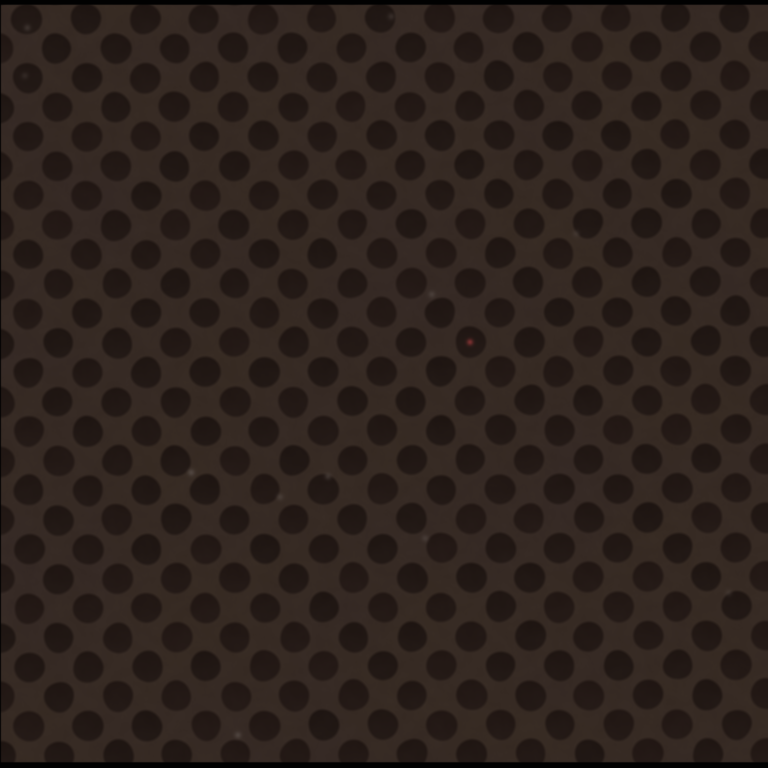
Reproduce this pattern procedurally as a WebGL 1 fragment shader.

```glsl
precision highp float;

// Dark brown perforated sheet: soft round holes on a staggered square lattice,
// slightly turned, with uneven outlines, faint mottling, stray specks and
// black bands along the borders. Holes come from the nearest lattice point.

uniform vec2 u_resolution;

const vec3 SHEET_COLOR = vec3(0.212, 0.165, 0.140);
const vec3 HOLE_COLOR = vec3(0.132, 0.094, 0.080);
const vec3 BAND_COLOR = vec3(0.004, 0.003, 0.003);
const vec3 DUST_COLOR = vec3(0.33, 0.29, 0.27);
const vec3 RED_COLOR = vec3(0.52, 0.20, 0.20);

const float PITCH = 0.07672;              // about 13 repeats each way
const vec2 LATTICE_ORIGIN = vec2(0.0355, 0.9750);
const float TILT = 0.0032;                // radians
const float HOLE_RADIUS = 0.0196;
const float EDGE_SOFTNESS = 0.0026;
const float CENTER_JITTER = 0.0009;
const float OUTLINE_WOBBLE = 0.035;
const float DUST_CELLS = 15.0;
const float DUST_CHANCE = 0.05;
const vec2 RED_SPECK = vec2(0.612, 0.5545);
const float TOP_BAND = 0.0062;
const float BOTTOM_BAND = 0.0075;
const float SIDE_BAND = 0.0012;

float hash(vec2 p) {
  return fract(sin(dot(p, vec2(127.1, 311.7))) * 43758.5453);
}

vec2 hash2(vec2 p) {
  return vec2(hash(p), hash(p + 37.3));
}

// Layered sines, roughly -1 to 1.
float mottle(vec2 p) {
  float sum = 0.0;
  float weight = 0.5;
  for (int i = 0; i < 4; i++) {
    sum += weight * sin(p.x + 1.7 * sin(p.y * 0.8)) * cos(p.y + 1.3 * sin(p.x * 0.7));
    p = mat2(1.5, 1.1, -1.1, 1.5) * p + 2.3;
    weight *= 0.6;
  }
  return sum;
}

// Closest point of the two interleaved square grids.
vec2 nearestSite(vec2 q) {
  vec2 corner = floor(q + 0.5);
  vec2 middle = floor(q) + 0.5;
  return distance(q, corner) < distance(q, middle) ? corner : middle;
}

// Signed distance to a hole with its own irregular outline.
float holeDistance(vec2 d, vec2 site) {
  vec2 seed = hash2(site + 5.1);
  float angle = atan(d.y, d.x + 1e-6);
  float wobble = sin(3.0 * angle + 6.283 * seed.x) * seed.y
               + 0.6 * sin(2.0 * angle + 6.283 * seed.y);
  float size = 1.0 + 0.05 * (hash(site + 9.7) - 0.5);
  return length(d) - HOLE_RADIUS * (size + OUTLINE_WOBBLE * wobble);
}

float speck(vec2 d, float radius) {
  return exp(-dot(d, d) / (radius * radius));
}

// One possible fleck of dust per coarse cell.
float dust(vec2 uv) {
  vec2 cell = floor(uv * DUST_CELLS);
  vec2 center = (cell + 0.2 + 0.6 * hash2(cell + 3.7)) / DUST_CELLS;
  float present = step(hash(cell + 21.9), DUST_CHANCE);
  float strength = 0.3 + 0.5 * hash(cell + 8.4);
  return present * strength * speck(uv - center, 0.0045);
}

void main() {
  vec2 uv = gl_FragCoord.xy / u_resolution;
  float pixel = 1.0 / min(u_resolution.x, u_resolution.y);

  // Lattice coordinates
  vec2 axis = vec2(cos(TILT), sin(TILT));
  vec2 rel = uv - LATTICE_ORIGIN;
  vec2 local = vec2(dot(rel, axis), dot(rel, vec2(-axis.y, axis.x)));
  vec2 site = nearestSite(local / PITCH);
  vec2 d = local - site * PITCH - CENTER_JITTER * (2.0 * hash2(site) - 1.0);

  // Sheet with broad tint drift and fine unevenness
  float broad = mottle(uv * 11.0);
  float fine = mottle(uv * 95.0);
  vec3 sheet = SHEET_COLOR + broad * vec3(0.004, 0.004, -0.005) + fine * 0.006;

  // Holes, a little darker toward the upper rim
  vec3 hole = HOLE_COLOR + (hash(site + 2.6) - 0.5) * vec3(0.014, 0.008, 0.008);
  hole += fine * 0.005 - 0.008 * d.y / HOLE_RADIUS;
  float edge = max(EDGE_SOFTNESS, pixel);
  float inside = 1.0 - smoothstep(-edge, edge, holeDistance(d, site));
  vec3 color = mix(sheet, hole, inside);

  // Specks
  color = mix(color, DUST_COLOR, dust(uv));
  color = mix(color, RED_COLOR, 0.85 * speck(uv - RED_SPECK, 0.0042));

  // Border bands
  float open = smoothstep(-pixel, pixel, uv.y - BOTTOM_BAND)
             * smoothstep(-pixel, pixel, 1.0 - TOP_BAND - uv.y)
             * smoothstep(-pixel, pixel, uv.x - SIDE_BAND);
  gl_FragColor = vec4(mix(BAND_COLOR, color, open), 1.0);
}
```
